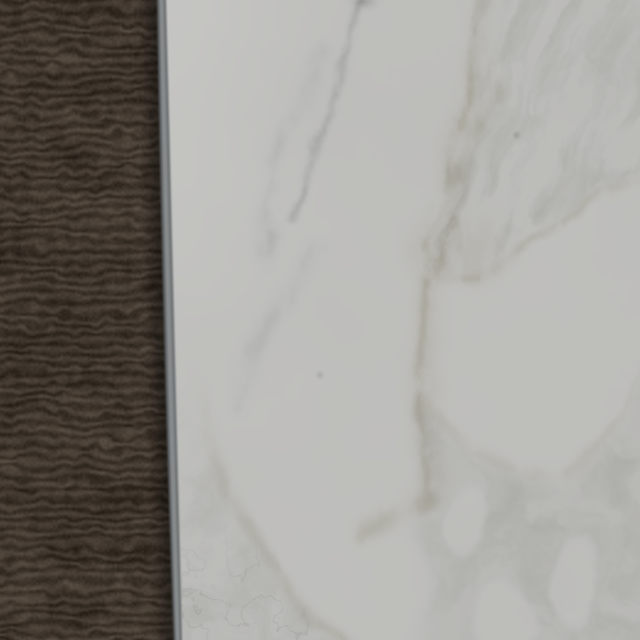
This texture is drawn by a Shadertoy shader. Its source:

```glsl
const vec3 MARBLE = vec3(0.745, 0.744, 0.734);
const vec3 GREY_VEIN = vec3(0.100, 0.098, 0.098);
const vec3 TAN_VEIN = vec3(0.085, 0.092, 0.125);
const vec3 YARN_DARK = vec3(0.135, 0.105, 0.075);
const vec3 YARN_LIGHT = vec3(0.355, 0.310, 0.270);
const vec3 TRIM = vec3(0.53, 0.545, 0.55);
const vec3 TRIM_SHADE = vec3(0.31, 0.32, 0.325);
const float RIBS = 62.0;
const float TAU = 6.2831853;

float hash(vec2 p) {
    vec3 q = fract(p.xyx * 0.1031);
    q += dot(q, q.yzx + 33.33);
    return fract((q.x + q.y) * q.z);
}

float noise(vec2 p) {
    vec2 i = floor(p), f = fract(p);
    f = f * f * (3.0 - 2.0 * f);
    return mix(mix(hash(i), hash(i + vec2(1, 0)), f.x),
               mix(hash(i + vec2(0, 1)), hash(i + vec2(1, 1)), f.x), f.y);
}

float fbm(vec2 p) {
    float sum = 0.0, amp = 0.5;
    for (int i = 0; i < 5; i++) {
        sum += amp * noise(p);
        p = mat2(1.6, 1.2, -1.2, 1.6) * p + 7.3;
        amp *= 0.5;
    }
    return sum;
}

float segment(vec2 p, vec2 a, vec2 b) {
    vec2 d = b - a;
    return length(p - a - d * clamp(dot(p - a, d) / dot(d, d), 0.0, 1.0));
}

float path(vec2 p, vec2 a, vec2 b, vec2 c, vec2 d) {
    return min(segment(p, a, b), min(segment(p, b, c), segment(p, c, d)));
}

float glow(float dist, float width) {
    return exp(-dist * dist / (width * width));
}

float cell(vec2 p, vec2 centre, vec2 radius) {
    return 1.0 - smoothstep(0.75, 1.15, length((p - centre) / radius));
}

vec3 carpet(vec2 p, float edge) {
    float row = p.y * RIBS + 0.9 * noise(p * vec2(16, 30)) + 0.6 * noise(p * vec2(60, 70));
    float rib = 0.5 + 0.5 * cos(TAU * row);
    float yarn = noise(vec2(p.x * 75.0, row * 1.3));
    float fibre = noise(p * 260.0);
    float wear = fbm(p * vec2(9, 22));
    float tone = 0.08 + 0.40 * rib + 0.26 * yarn + 0.20 * fibre + 0.5 * (wear - 0.5);
    float shadow = 1.0 - 0.4 * smoothstep(0.035, 0.0, edge - p.x);
    return mix(YARN_DARK, YARN_LIGHT, clamp(tone, 0.0, 1.1)) * shadow;
}

vec3 marble(vec2 p) {
    vec2 warp = vec2(fbm(p * 13.0), fbm(p * 13.0 + 40.0)) - 0.48;
    vec2 q = p + 0.035 * warp;
    float cloud = fbm(p * vec2(20, 15) + 3.0 * warp);
    float streak = fbm(vec2((p.x - 0.38 * p.y) * 42.0, p.y * 10.0) + 2.0 * warp);
    float broken = smoothstep(0.25, 0.65, fbm(p * vec2(38, 22) + 9.0));

    // Curves bounding the clear pool on the right
    float spine = 0.662 + 0.083 * smoothstep(0.5, 1.0, q.y);
    float roof = 0.56 + 0.16 * smoothstep(0.70, 1.02, q.x);
    float dx = q.x - 0.87;
    float ground = 0.26 + (dx < 0.0 ? 2.7 : 9.0) * dx * dx;
    float rightSide = smoothstep(-0.015, 0.03, q.x - spine);
    float above = rightSide * smoothstep(-0.005, 0.025, q.y - roof);
    float below = smoothstep(0.63, 0.69, q.x) * smoothstep(0.01, -0.04, q.y - ground);

    // Pale cells in the lower mottling
    float pale = max(cell(q, vec2(0.618, 0.095), vec2(0.060, 0.085)),
                     cell(q, vec2(0.73, 0.19), vec2(0.034, 0.060)));
    pale = max(pale, max(cell(q, vec2(0.79, 0.035), vec2(0.050, 0.055)),
                         cell(q, vec2(0.90, 0.085), vec2(0.035, 0.075))));
    below *= 1.0 - 0.9 * pale;

    // Long grey veins left of centre
    float grey = 0.75 * glow(path(q, vec2(0.566, 1.0), vec2(0.52, 0.86), vec2(0.495, 0.75), vec2(0.455, 0.66)), 0.007);
    grey += 0.35 * glow(path(q, vec2(0.50, 0.92), vec2(0.443, 0.78), vec2(0.414, 0.68), vec2(0.417, 0.61)), 0.013);
    grey += 0.40 * glow(path(q, vec2(0.488, 0.61), vec2(0.45, 0.54), vec2(0.39, 0.44), vec2(0.378, 0.375)), 0.014);
    grey += 0.35 * glow(length((q - vec2(0.418, 0.63)) * vec2(1.0, 0.5)), 0.018);
    grey *= 0.3 + 0.7 * broken;

    // Tan spine, pool rim and lower left seam
    float spineFade = smoothstep(0.20, 0.27, q.y);
    float tan1 = spineFade * (0.50 * glow(q.x - spine, 0.007) + 0.30 * glow(q.x - spine - 0.006, 0.024));
    tan1 += 0.50 * glow(path(q, vec2(0.77, 0.86), vec2(0.715, 0.72), vec2(0.70, 0.64), vec2(0.69, 0.57)), 0.014);
    tan1 += 0.35 * glow(length((q - vec2(0.725, 0.61)) * vec2(0.8, 1.0)), 0.045);
    tan1 += 0.50 * rightSide * glow(q.y - roof, 0.010);
    tan1 += 0.30 * smoothstep(0.65, 0.69, q.x) * glow(q.y - ground, 0.014);
    tan1 += 0.55 * glow(path(q, vec2(0.56, 0.165), vec2(0.60, 0.19), vec2(0.63, 0.20), vec2(0.67, 0.225)), 0.014);
    float seam = 0.345 + 0.7 * (0.27 - q.y) * max(0.4, 1.0 - 2.0 * q.y);
    float corner = smoothstep(0.03, -0.03, q.x - seam) * smoothstep(0.48, 0.12, q.y);
    tan1 += smoothstep(0.46, 0.20, q.y) * 0.45 * glow(q.x - seam, 0.014);
    tan1 *= 0.35 + 0.75 * broken;

    // Mottled areas, with fine dark threads near the lower left
    float mottle = above * (0.12 + 1.5 * max(streak - 0.38, 0.0));
    mottle += below * (0.28 + 1.1 * max(cloud - 0.38, 0.0));
    mottle += corner * (0.10 + 1.2 * max(cloud - 0.38, 0.0));
    float thread = glow(fbm(p * 24.0 + 5.0) - 0.48, 0.018);
    grey += 0.40 * thread * corner * smoothstep(0.25, 0.05, p.y);

    // Isolated specks
    grey += 0.75 * glow(length(p - vec2(0.500, 0.414)), 0.005);
    grey += 0.80 * glow(length(p - vec2(0.807, 0.789)), 0.005);
    grey += 0.90 * glow(length((p - vec2(0.569, 0.998)) * vec2(0.6, 1.0)), 0.010);

    vec3 col = MARBLE + 0.025 * smoothstep(0.55, 0.25, p.x) * smoothstep(0.2, 0.9, p.y);
    col += 0.012 * (fbm(p * 6.0) - 0.5);
    return col - GREY_VEIN * (grey + 0.75 * mottle) - TAN_VEIN * (tan1 + 0.12 * mottle);
}

void mainImage(out vec4 fragColor, in vec2 fragCoord) {
    vec2 p = fragCoord / iResolution.xy;
    float soft = 1.2 / iResolution.x + 0.001;
    float trimLeft = 0.271 - 0.036 * p.y + 0.010 * p.y * p.y;
    float trimRight = 0.285 - 0.025 * p.y;

    // Carpet, metal trim and slab from left to right
    float across = (p.x - trimLeft) / (trimRight - trimLeft);
    vec3 trim = mix(TRIM_SHADE, TRIM, smoothstep(0.0, 0.45, across));
    trim *= 1.0 - 0.14 * glow(across - 0.8, 0.16);
    vec3 col = mix(carpet(p, trimLeft), trim, smoothstep(-soft, soft, p.x - trimLeft));
    col = mix(col, marble(p), smoothstep(-soft, soft, p.x - trimRight));
    fragColor = vec4(col, 1.0);
}
```
